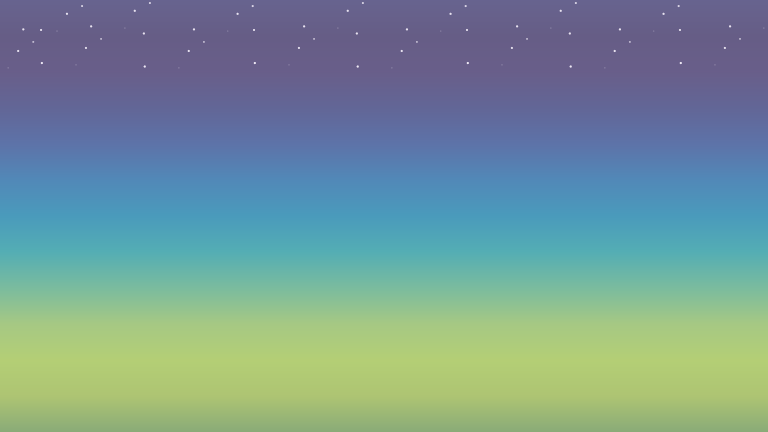
This background is drawn by a Shadertoy shader. Its source:

```glsl
const int STOPS = 13;
const float STAR_PERIOD = 0.493;
const vec3 STAR_COLOR = vec3(0.96, 0.94, 0.98);

// Sky colours, evenly spaced from the top down
const vec3 SKY[STOPS] = vec3[STOPS](
    vec3(0.405, 0.39, 0.56), vec3(0.40, 0.365, 0.525), vec3(0.41, 0.37, 0.54),
    vec3(0.385, 0.40, 0.59), vec3(0.365, 0.45, 0.66), vec3(0.32, 0.535, 0.72),
    vec3(0.29, 0.605, 0.735), vec3(0.33, 0.68, 0.705), vec3(0.48, 0.735, 0.62),
    vec3(0.65, 0.785, 0.515), vec3(0.705, 0.81, 0.46), vec3(0.68, 0.77, 0.45),
    vec3(0.54, 0.67, 0.47));

// Star offsets inside one cluster: x, y, brightness
const vec3 CLUSTER[7] = vec3[7](
    vec3(0.0, 0.0, 0.9), vec3(0.035, -0.021, 0.65), vec3(0.012, -0.05, 0.9),
    vec3(0.113, -0.086, 0.9), vec3(0.148, -0.104, 0.8),
    vec3(0.09, -0.046, 0.2), vec3(-0.023, 0.039, 0.2));

vec3 skyColor(float depth) {
    float t = clamp(depth, 0.0, 1.0) * float(STOPS - 1);
    int i = min(int(t), STOPS - 2);
    return mix(SKY[i], SKY[i + 1], t - float(i));
}

float star(vec2 p, vec2 center, float brightness, float pixel) {
    float radius = mix(0.0014, 0.0026, brightness);
    float edge = (radius - length(p - center)) / pixel + 0.5;
    return brightness * clamp(edge, 0.0, 1.0);
}

float starCluster(vec2 p, vec2 origin, float pixel) {
    float light = 0.0;
    for (int i = 0; i < 7; i++)
        light = max(light, star(p, origin + CLUSTER[i].xy, CLUSTER[i].z, pixel));
    return light;
}

float starPair(vec2 p, vec2 origin, float pixel) {
    float upper = star(p, origin, 0.9, pixel);
    float lower = star(p, origin + vec2(0.002, 0.0765), 0.95, pixel);
    return max(upper, lower);
}

float starField(vec2 p, float pixel) {
    float light = 0.0;
    for (int k = 0; k < 4; k++) {
        float shift = float(k) * STAR_PERIOD;
        float firstNudge = k == 0 ? 0.098 : 0.0;
        light = max(light, starCluster(p, vec2(shift - 0.056 + firstNudge, 0.118), pixel));
        light = max(light, starCluster(p, vec2(shift + 0.199, 0.111), pixel));
        light = max(light, starPair(p, vec2(shift + 0.095, 0.0694), pixel));
        light = max(light, starPair(p, vec2(shift + 0.333, 0.0775), pixel));
    }
    return light;
}

void mainImage(out vec4 fragColor, in vec2 fragCoord) {
    // Canvas heights, measured from the top left
    float pixel = 1.0 / iResolution.y;
    vec2 p = vec2(fragCoord.x, iResolution.y - fragCoord.y) * pixel;

    vec3 color = mix(skyColor(p.y), STAR_COLOR, starField(p, pixel));
    fragColor = vec4(color, 1.0);
}
```
